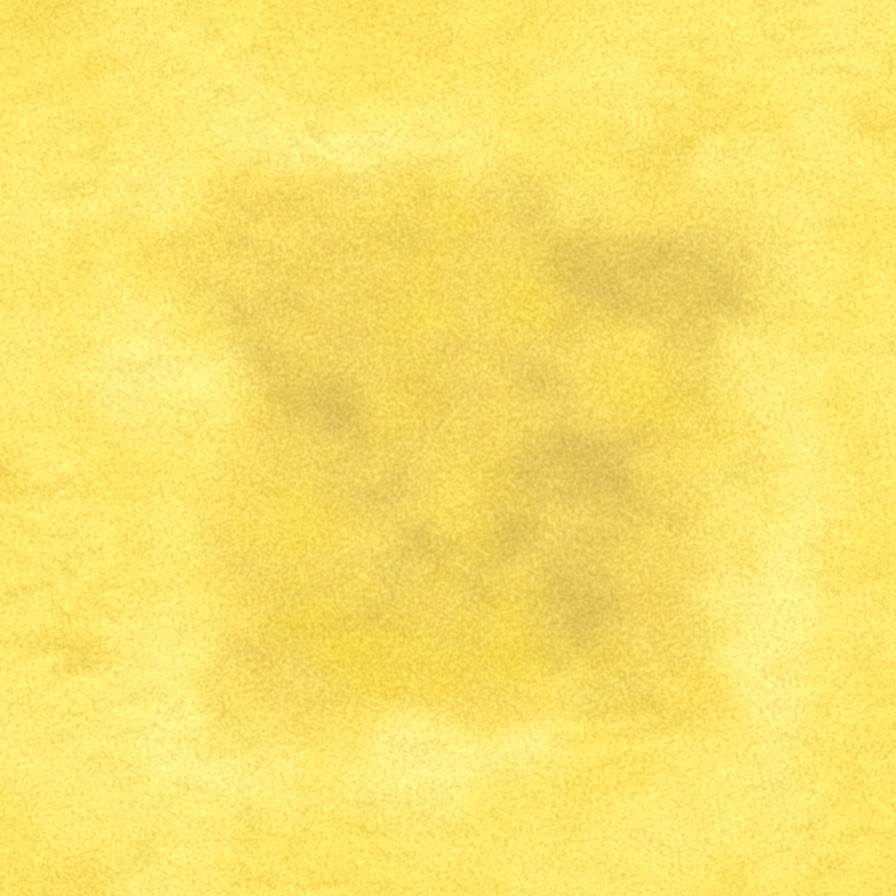
This texture is drawn by a WebGL 1 fragment shader. Its source:

```glsl
precision highp float;
// Aged yellow paper with a soft, roughly square stain in the middle.
// A noise-warped box masks ochre, golden and dusky blotches; a pale halo,
// mottling, faint horizontal fibres and fine grain finish the sheet.
uniform vec2 u_resolution;

const vec3 PAPER = vec3(1.0, 0.897, 0.39);
const vec3 PAPER_LIGHT = vec3(1.0, 0.922, 0.463);
const vec3 HALO = vec3(1.0, 0.947, 0.56);
const vec3 OCHRE = vec3(0.958, 0.842, 0.372);
const vec3 GOLD = vec3(0.97, 0.85, 0.27);
const vec3 DUSK = vec3(0.82, 0.72, 0.34);

vec2 hashGradient(vec2 cell) {
  vec3 q = fract(cell.xyx * vec3(0.1031, 0.1030, 0.0973));
  q += dot(q, q.yzx + 33.33);
  float angle = 6.2832 * fract((q.x + q.y) * q.z);
  return vec2(cos(angle), sin(angle));
}

// Gradient noise, roughly -0.7 to 0.7.
float gradientNoise(vec2 p) {
  vec2 i = floor(p);
  vec2 f = p - i;
  vec2 u = f * f * f * (f * (f * 6.0 - 15.0) + 10.0);
  vec2 e = vec2(1.0, 0.0);
  float a = dot(hashGradient(i), f);
  float b = dot(hashGradient(i + e.xy), f - e.xy);
  float c = dot(hashGradient(i + e.yx), f - e.yx);
  float d = dot(hashGradient(i + e.xx), f - e.xx);
  return mix(mix(a, b, u.x), mix(c, d, u.x), u.y);
}

vec2 turn(vec2 p) {
  return mat2(0.8, 0.6, -0.6, 0.8) * p;
}

float fbm(vec2 p) {
  float sum = 0.0;
  float amplitude = 1.0;
  for (int octave = 0; octave < 5; octave++) {
    sum += amplitude * gradientNoise(p);
    p = turn(p) * 2.03 + 17.3;
    amplitude *= 0.52;
  }
  return sum;
}

float boxDistance(vec2 p, vec2 halfSize) {
  vec2 d = abs(p) - halfSize;
  return length(max(d, 0.0)) + min(max(d.x, d.y), 0.0);
}

// Soft-edged patches where the noise rises above a level.
float blotches(vec2 p, float level, float softness) {
  return smoothstep(level - softness, level + softness, fbm(p));
}

vec3 paperColour(vec2 p) {
  vec3 colour = mix(PAPER, PAPER_LIGHT, blotches(p * 5.0 + 3.7, 0.0, 0.45));
  float mark = blotches(p * vec2(5.0, 7.5) + 41.0, 0.5, 0.35);
  return mix(colour, mix(OCHRE, GOLD, 0.4), 0.9 * mark);
}

vec3 stainColour(vec2 p) {
  vec3 colour = mix(OCHRE, PAPER, 0.55 * blotches(p * 6.0 + 29.0, 0.2, 0.35));
  colour = mix(colour, GOLD, 0.7 * blotches(p * 5.0 + 53.0, 0.25, 0.4));
  float dusk = blotches(p * vec2(5.5, 6.5) + 71.0, 0.32, 0.5);
  return mix(colour, DUSK, 0.7 * dusk);
}

// Horizontal streaks that come and go across the sheet.
float fibres(vec2 p) {
  float streak = gradientNoise(p * vec2(24.0, 65.0) + 2.0 * fbm(p * 7.0));
  return streak * blotches(p * 4.0 + 91.0, 0.1, 0.4);
}

// Fine speckle on two turned lattices, which hides their grid.
float grain(vec2 p) {
  return 0.6 * gradientNoise(turn(p) * 150.0)
       + 0.85 * gradientNoise(turn(turn(p)) * 251.0 + 7.3);
}

void main() {
  vec2 uv = gl_FragCoord.xy / u_resolution;

  // Ragged square outline
  float edge = boxDistance(uv - vec2(0.53, 0.5), vec2(0.28, 0.29));
  edge += 0.085 * fbm(uv * 5.0 + 11.0);
  float stain = 1.0 - smoothstep(-0.055, 0.045, edge);

  // Pale band just outside the outline
  float offset = (edge - 0.065) / 0.05;
  float halo = exp(-offset * offset) * blotches(uv * 4.0 + 23.0, 0.05, 0.4);

  vec3 colour = mix(paperColour(uv), HALO, 0.75 * halo);
  colour = mix(colour, stainColour(uv), stain);

  // Surface relief: mottling, fibres and grain
  float relief = 0.022 * fbm(uv * vec2(20.0, 32.0) + 5.0);
  relief += 0.05 * (1.0 - 0.6 * stain) * fibres(uv);
  relief += 0.092 * grain(uv);
  colour += relief * vec3(0.85, 1.0, 1.2);
  gl_FragColor = vec4(clamp(colour, 0.0, 1.0), 1.0);
}
```
